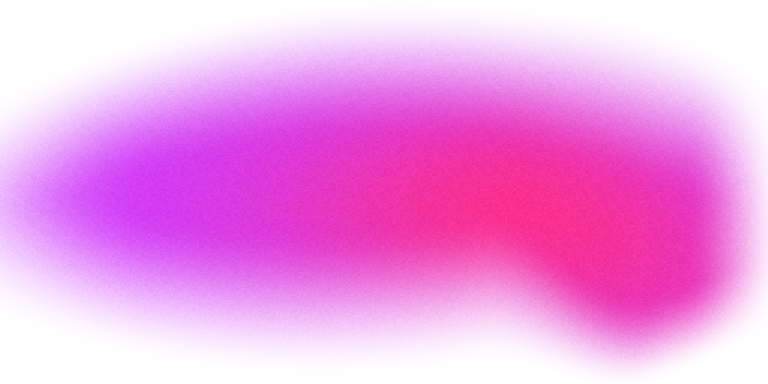
Reproduce this background procedurally as a WebGL 1 fragment shader.

```glsl
precision highp float;
// Soft violet to hot pink blurred cloud on white, with fine grain.
uniform vec2 u_resolution;

float hash(vec2 p) {
  return fract(sin(dot(p, vec2(12.9898, 78.233))) * 43758.5453);
}

// Opacity of the cloud: four blurred borders multiplied together
float cloudCover(vec2 p) {
  float lobe = smoothstep(0.62, 0.85, p.x);
  float top = 0.82 - 0.9 * pow(abs(p.x - 0.52), 2.0);
  float topBlur = 0.19 + 0.03 * lobe;
  float bottom = 0.21 + 0.85 * pow(abs(p.x - 0.42), 2.0) - 0.25 * lobe;
  float bottomBlur = mix(0.2, 0.12, lobe);

  float cover = 1.0 - smoothstep(top - topBlur, top + topBlur, p.y);
  cover *= smoothstep(bottom - bottomBlur, bottom + bottomBlur, p.y);
  cover *= smoothstep(-0.2, 0.2, p.x);
  return cover * (1.0 - smoothstep(0.89, 1.03, p.x));
}

// Strength of the hot core, which sinks and widens toward the right
float coreHeat(vec2 p) {
  float tail = max(p.x - 0.68, 0.0);
  vec2 center = vec2(0.68, 0.46 - 0.6 * tail);
  vec2 d = (p - center) / vec2(0.33, 0.3 + 0.4 * tail);
  return exp(-dot(d, d));
}

void main() {
  vec2 p = gl_FragCoord.xy / u_resolution;

  vec3 violet = vec3(0.81, 0.24, 1.0);
  vec3 hotPink = vec3(0.98, 0.19, 0.56);
  vec3 ink = mix(violet, hotPink, coreHeat(p));
  float cover = cloudCover(p);
  vec3 color = mix(vec3(1.0), ink, cover);

  // Grain fades out with the cloud
  float grain = hash(floor(p * vec2(512.0, 256.0))) - 0.5;
  color += 0.035 * grain * smoothstep(0.0, 0.4, cover);

  gl_FragColor = vec4(color, 1.0);
}
```
